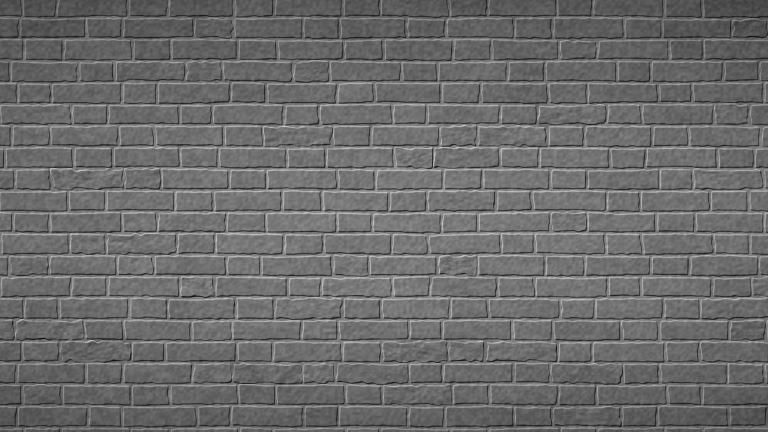
Reproduce this texture procedurally as a WebGL 2 fragment shader.

```glsl
#version 300 es
precision highp float;

uniform vec2 u_resolution;
out vec4 fragColor;

// Layout, in units of canvas height, y measured downwards
const float ROW_HEIGHT = 0.0499;
const float FIRST_JOINT = 0.0394;
const float PAIR_WIDTH = 0.2477;    // one long and one short brick
const float LONG_WIDTH = 0.163;
const float BOND_SHIFT = 0.111;     // offset of every other row
const float JOINT_HALF = 0.0016;
const float BEVEL = 0.0036;
const float EDGE_WANDER = 0.0046;
const float LENGTH_JITTER = 0.011;

// Surface and light
const vec2 LIGHT_STEP = vec2(-0.0023, -0.0030);
const float RELIEF = 0.26;
const float SHADOW = 0.06;
const float GRAIN = 0.24;
const float FINE_GRAIN = 0.26;
const float PIT_DEPTH = 1.6;
const float ROUGH_SHARE = 0.24;
const float FACE_TONE = 0.47;
const float MORTAR_LIFT = 0.06;
const float TONE_SPREAD = 0.024;
const float SPECKLE = 0.075;
const vec2 BRIGHT_CENTRE = vec2(0.5, 0.53);
const vec2 FALLOFF = vec2(0.2, 0.45);

struct Brick {
  float inset;   // distance from the nearest edge, positive inside
  vec2 id;
};

float hash(vec2 p) {
  vec3 q = fract(p.xyx * 0.1031);
  q += dot(q, q.yzx + 33.33);
  return fract((q.x + q.y) * q.z);
}

float noise(vec2 p) {
  vec2 i = floor(p), f = fract(p);
  f = f * f * (3.0 - 2.0 * f);
  vec2 e = vec2(1.0, 0.0);
  return mix(mix(hash(i), hash(i + e), f.x),
             mix(hash(i + e.yx), hash(i + e.xx), f.x), f.y);
}

float fbm(vec2 p) {
  float sum = 0.0, gain = 0.5;
  for (int i = 0; i < 3; i++) {
    sum += gain * noise(p);
    p = p * 2.03 + 17.1;
    gain *= 0.5;
  }
  return sum / 0.875;
}

// Alternating long and short bricks, centred over those of the row below
Brick findBrick(vec2 p) {
  p.y += (noise(p * vec2(9.0, 22.0)) - 0.5) * EDGE_WANDER;
  p.x += (noise(p * 31.0 + 40.0) - 0.5) * EDGE_WANDER;
  float level = (p.y - FIRST_JOINT) / ROW_HEIGHT + 1.0;
  float row = floor(level);
  float drift = 0.03 * (smoothstep(12.0, 15.0, row) + 1.0 - smoothstep(2.0, 5.0, row));
  float x = p.x - mod(row + 1.0, 2.0) * BOND_SHIFT - drift
          - (hash(vec2(row, 71.0)) - 0.7) * 0.018;

  float pair = floor(x / PAIR_WIDTH);
  float along = x - pair * PAIR_WIDTH;
  float start = LENGTH_JITTER * hash(vec2(pair, row));
  if (along < start) {
    pair -= 1.0;
    along += PAIR_WIDTH;
    start = LENGTH_JITTER * hash(vec2(pair, row));
  }
  float end = PAIR_WIDTH + LENGTH_JITTER * hash(vec2(pair + 1.0, row));
  float split = LONG_WIDTH + LENGTH_JITTER * hash(vec2(pair + 50.0, row));
  float isShort = step(split, along);
  vec2 span = mix(vec2(start, split), vec2(split, end), isShort);

  // Rounded box
  vec2 halfSize = 0.5 * vec2(span.y - span.x, ROW_HEIGHT);
  vec2 offset = vec2(along - 0.5 * (span.x + span.y), (fract(level) - 0.5) * ROW_HEIGHT);
  float radius = 0.006;
  vec2 q = abs(offset) - halfSize + radius;
  float dist = length(max(q, 0.0)) + min(max(q.x, q.y), 0.0) - radius;
  return Brick(-dist, vec2(pair * 2.0 + isShort, row));
}

float surfaceHeight(vec2 p) {
  Brick b = findBrick(p);
  float rough = smoothstep(1.0 - ROUGH_SHARE, 1.0, hash(b.id + 9.0));
  float chips = (noise(p * 80.0) - 0.5) * (0.0026 + 0.005 * rough);
  float face = smoothstep(0.0, BEVEL, b.inset - JOINT_HALF + chips);
  float grain = GRAIN * fbm(p * vec2(45.0, 70.0)) + FINE_GRAIN * noise(p * 150.0);
  float pits = PIT_DEPTH * rough * (fbm(p * vec2(42.0, 66.0) + 5.0) - 0.55);
  return face * (1.0 + pits) + grain;
}

void main() {
  vec2 uv = gl_FragCoord.xy / u_resolution;
  uv.y = 1.0 - uv.y;
  vec2 p = vec2(uv.x * u_resolution.x / u_resolution.y, uv.y);

  // Broad light, brightest near the middle
  vec2 away = uv - BRIGHT_CENTRE;
  float ambient = FACE_TONE - dot(FALLOFF, away * away);

  // Paint tone of each brick, with streaks, speckle and patchy mortar
  Brick b = findBrick(p);
  float tone = ambient + (hash(b.id + 23.0) - 0.5) * TONE_SPREAD;
  tone += (fbm(p * vec2(14.0, 60.0)) - 0.5) * 0.05;
  tone += (noise(p * 140.0 + 8.0) - 0.5) * SPECKLE;
  float mortar = 1.0 - smoothstep(0.0, BEVEL, b.inset - JOINT_HALF);
  tone += MORTAR_LIFT * mortar * (0.2 + 1.2 * noise(p * 24.0 + 3.0));

  // Relief lit from the upper left, with deeper shade below each brick
  float slope = surfaceHeight(p) - surfaceHeight(p + LIGHT_STEP);
  float shade = SHADOW * smoothstep(0.2, 0.9, -slope);
  tone += (RELIEF * slope - shade) * ambient / FACE_TONE;

  fragColor = vec4(vec3(clamp(tone, 0.0, 1.0)), 1.0);
}
```
